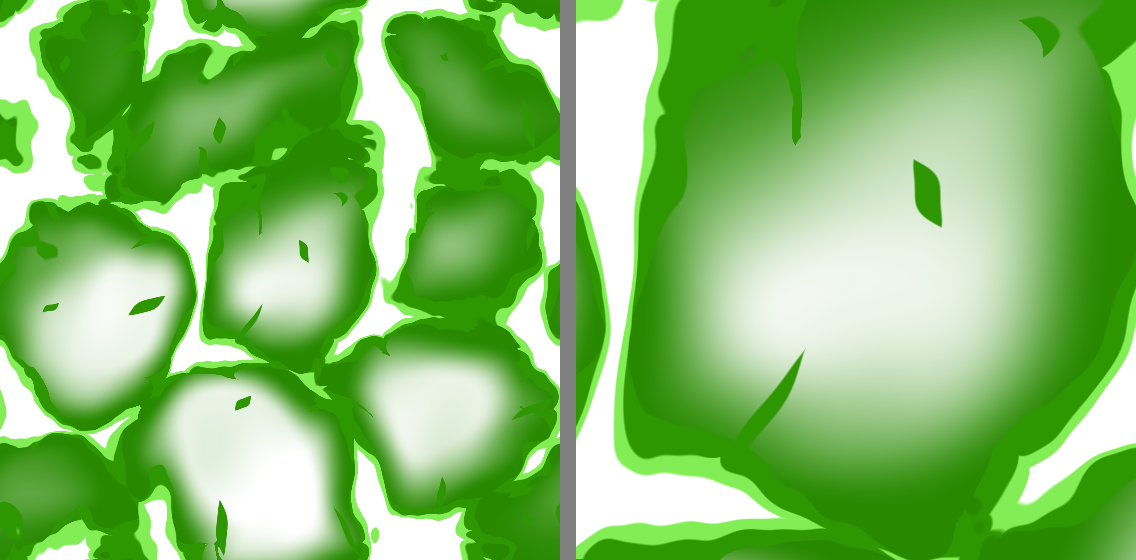
Left, the full canvas; right, a detail of the centre.
Give the GLSL for this texture, as a three.js fragment shader.

```glsl
// Tiling green cells with soft pale cores, split by ragged white channels.
varying vec2 vUv;

#define CELLS 3.0          // large cells per side
#define JITTER 0.72        // scatter of the cell centres
#define ROUNDNESS 5.0      // lower rounds the cells and widens junctions
#define WARP 0.045         // bending of the cell outlines
#define CHANNEL -0.014     // mean half width of the white channels
#define CHANNEL_VARY 0.095 // swelling and vanishing of the channels
#define RAGGED 0.024       // fine roughness of the edges
#define RIM 0.027          // thickness of the bright rim
#define FRINGE 0.06        // reach of the mid green fringe
#define FLECK_GRID 6.0     // fleck slots per side
#define FLECK_SHARE 0.65   // share of slots that hold a fleck
#define EDGE 0.0028        // softness of the crisp edges

const float TAU = 6.2831853;
const vec3 WHITE = vec3(1.0);
const vec3 BRIGHT_GREEN = vec3(0.51, 0.93, 0.33);
const vec3 MID_GREEN = vec3(0.18, 0.59, 0.0);
const vec3 DARK_GREEN = vec3(0.155, 0.535, 0.0);

vec2 hash2(vec2 p) {
  vec2 k = vec2(dot(p, vec2(127.1, 311.7)), dot(p, vec2(269.5, 183.3)));
  return fract(sin(k) * 43758.545);
}

// Wraps a whole cell index; the half step keeps rounding errors away.
vec2 wrapCell(vec2 cell, float count) {
  return floor(mod(cell + 0.5, count));
}

// Layered sines; whole-number wave vectors make them wrap.
float waves(vec2 p, float freq) {
  float sum = 0.0;
  float amp = 0.5;
  for (int i = 0; i < 4; i++) {
    float angle = 2.4 * float(i) + freq;
    vec2 k = floor(freq * vec2(cos(angle), sin(angle)) + 0.5);
    sum += amp * sin(TAU * dot(k, p) + 1.7 * float(i) + 1.5 * sum);
    amp *= 0.56;
    freq *= 1.6;
  }
  return sum;
}

// Thin streaks along the zero lines of the waves.
float streaks(vec2 p, float freq) {
  return pow(max(1.0 - abs(waves(p, freq)), 0.0), 7.0);
}

// x: depth inside the nearest cell, rounded at corners; y: blended cell value.
vec2 cellDepth(vec2 p) {
  vec2 g = p * CELLS;
  float best = 0.0;
  float total = 0.0;
  float value = 0.0;
  for (int j = -2; j <= 2; j++) {
    for (int i = -2; i <= 2; i++) {
      vec2 cell = floor(g) + vec2(float(i), float(j));
      vec2 id = wrapCell(cell, CELLS);
      vec2 toSite = cell + 0.5 + JITTER * (hash2(id) - 0.5) - g;
      float weight = exp(-ROUNDNESS * dot(toSite, toSite));
      best = max(best, weight);
      total += weight;
      value += weight * hash2(id + 17.0).x;
    }
  }
  float depth = log(best / max(total - best, 1e-6)) / (2.0 * ROUNDNESS);
  return vec2(depth, value / total);
}

// Signed distance to scattered lens-shaped flecks, in canvas units.
float flecks(vec2 p) {
  vec2 g = p * FLECK_GRID;
  float dist = 1.0;
  for (int j = -1; j <= 1; j++) {
    for (int i = -1; i <= 1; i++) {
      vec2 cell = floor(g) + vec2(float(i), float(j));
      vec2 id = wrapCell(cell, FLECK_GRID);
      vec2 shape = hash2(id + 41.0);
      vec2 pick = hash2(id + 73.0);
      vec2 q = (g - cell - 0.25 - 0.5 * hash2(id + 5.0)) / FLECK_GRID;
      float angle = mix(0.4, 2.4, shape.x * shape.x);
      float c = cos(angle);
      float s = sin(angle);
      q = vec2(c * q.x + s * q.y, c * q.y - s * q.x);
      float halfLength = mix(0.015, 0.055, shape.y);
      float halfWidth = mix(0.005, 0.011, pick.y);
      float along = q.x / halfLength;
      float lens = abs(q.y + 0.0015 * sin(4.0 * along)) - halfWidth * (1.0 - along * along);
      if (pick.x < FLECK_SHARE) dist = min(dist, lens);
    }
  }
  return dist;
}

float below(float x, float level) {
  return 1.0 - smoothstep(level - EDGE, level + EDGE, x);
}

void main() {
  vec2 p = vUv;
  vec2 bend = vec2(waves(p, 2.0), waves(p.yx + 0.37, 2.0));
  vec2 cell = cellDepth(p + WARP * bend);

  // Bank height: zero at the edge of the white channel
  float torn = smoothstep(-0.1, 0.5, waves(p.yx + 0.6, 3.0));
  float swell = waves(p + 0.21, 3.0);
  float bank = cell.x - CHANNEL - CHANNEL_VARY * swell - RAGGED * waves(p, 9.0);
  bank -= 0.035 * torn * streaks(p + 0.15, 4.0);

  // Torn rim and fringe
  float rim = RIM * (1.0 + 0.7 * waves(p + 0.4, 6.0)) + 0.045 * torn * streaks(p, 5.0);
  float fringe = FRINGE * (1.0 + 0.9 * waves(p + 0.8, 5.0)) + 0.12 * torn * streaks(p + 0.3, 4.0);

  // Soft core, then crisp layers over it
  float peak = mix(0.62, 0.95, cell.y) * (1.0 + 0.15 * waves(p + 0.5, 2.0));
  float glow = smoothstep(0.05, 0.34, cell.x) * min(peak, 1.0);
  vec3 color = mix(DARK_GREEN, WHITE, glow);
  float fleckMask = 1.0 - smoothstep(-0.0008, 0.0008, flecks(p));
  color = mix(color, MID_GREEN, max(below(bank, max(fringe, rim)), fleckMask));
  color = mix(color, BRIGHT_GREEN, below(bank, rim));
  color = mix(color, WHITE, below(bank, 0.0));
  gl_FragColor = vec4(color, 1.0);
}
```
